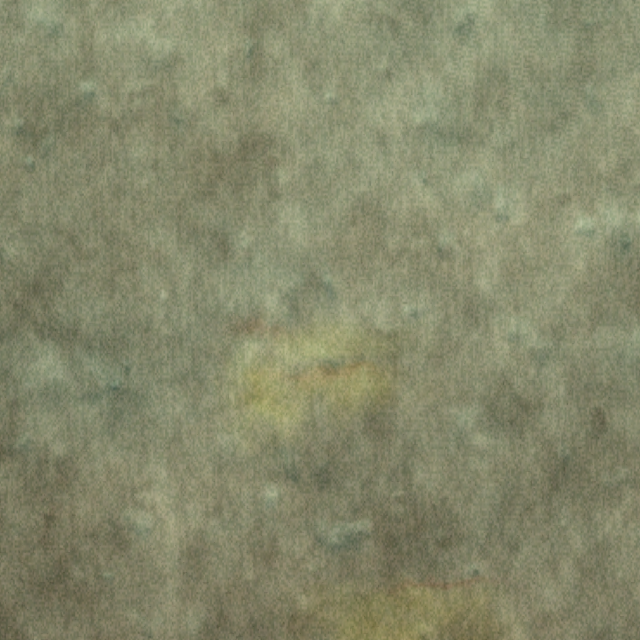
This texture is drawn by a Shadertoy shader. Its source:

```glsl
float hash(vec2 p) {
    return fract(sin(dot(p, vec2(127.1, 311.7))) * 43758.5453);
}

// Smooth value noise in -1..1
float noise(vec2 p) {
    vec2 i = floor(p);
    vec2 f = fract(p);
    f = f * f * (3.0 - 2.0 * f);
    float low = mix(hash(i), hash(i + vec2(1.0, 0.0)), f.x);
    float high = mix(hash(i + vec2(0.0, 1.0)), hash(i + vec2(1.0)), f.x);
    return 2.0 * mix(low, high, f.y) - 1.0;
}

float fbm(vec2 p) {
    float sum = 0.0;
    float amplitude = 0.5;
    for (int octave = 0; octave < 5; octave++) {
        sum += amplitude * noise(p);
        p = mat2(0.8, 0.6, -0.6, 0.8) * p * 2.03 + 17.3;
        amplitude *= 0.5;
    }
    return sum;
}

// Soft elliptical spot
float spot(vec2 p, vec2 center, vec2 radius) {
    vec2 d = (p - center) / radius;
    return exp(-dot(d, d));
}

// Patch that fades over a ragged rim
float patchMask(vec2 p, vec2 center, vec2 radius) {
    return 1.0 - smoothstep(0.25, 1.4, length((p - center) / radius));
}

// Scattered tufts: x = lit crown minus shaded foot, y = teal tint
vec2 tufts(vec2 p, float density, float seed) {
    vec2 cell = floor(p);
    vec2 result = vec2(0.0);
    for (int y = -1; y <= 1; y++) {
        for (int x = -1; x <= 1; x++) {
            vec2 id = cell + vec2(x, y);
            vec2 jitter = vec2(hash(id + seed), hash(id + seed + 5.7));
            vec2 center = id + 0.15 + 0.7 * jitter;
            float present = step(hash(id + seed + 11.3), density);
            float size = mix(0.16, 0.34, hash(id + seed + 23.9));
            vec2 radius = size * vec2(1.0, 0.85);
            float crown = spot(p, center, radius);
            float foot = spot(p, center - vec2(-0.3, 1.4) * size, radius);
            float strength = present * mix(0.4, 1.0, hash(id + seed + 31.1));
            float teal = step(0.5, hash(id + seed + 41.7));
            result += strength * vec2(crown - 0.9 * foot, teal * (0.6 * crown + foot));
        }
    }
    return result;
}

void mainImage(out vec4 fragColor, in vec2 fragCoord) {
    vec2 uv = fragCoord / iResolution.xy;
    const vec3 OLIVE = vec3(0.522, 0.528, 0.418);
    const vec3 TONE_RANGE = vec3(0.120, 0.128, 0.108);
    const vec3 MOSS_YELLOW = vec3(0.070, 0.055, -0.035);
    const vec3 TEAL_SHIFT = vec3(-0.045, 0.008, 0.022);
    const vec3 EARTH_SHIFT = vec3(0.035, -0.012, -0.012);

    // Ragged outlines: broad bends plus small tears
    vec2 bend = vec2(fbm(uv * 12.0), fbm(uv * 12.0 + 37.0));
    vec2 tear = vec2(fbm(uv * 42.0 + 7.0), fbm(uv * 42.0 + 91.0));
    vec2 warped = uv + 0.035 * bend + 0.013 * tear;

    // Soft ground, from broad clouds to short upright brush marks
    float tone = 0.62 * (uv.y - 0.47);
    tone += 0.80 * fbm(warped * 3.5 + 4.0);
    tone += 0.78 * fbm(warped * vec2(15.0, 11.0) + 9.0);
    tone += 0.42 * fbm(uv * vec2(52.0, 27.0) + 13.0);
    tone += 0.38 * fbm(uv * vec2(125.0, 50.0));

    // Tufts in two sizes
    vec2 large = tufts(warped * 8.0, 0.32, 3.0);
    vec2 small = tufts(warped * 19.0, 0.26, 71.0);
    tone += 0.50 * large.x + 0.62 * small.x;

    // Pale clearing and dark hollows
    tone += 0.65 * spot(warped, vec2(0.06, 0.91), vec2(0.13, 0.07));
    tone -= 0.75 * spot(warped, vec2(0.39, 0.76), vec2(0.035, 0.045));
    tone -= 0.45 * spot(warped, vec2(0.06, 0.49), vec2(0.09, 0.025));

    // Yellow moss with a reddish earth edge
    float moss = patchMask(warped, vec2(0.40, 0.38), vec2(0.07, 0.08));
    moss = max(moss, 0.6 * patchMask(warped, vec2(0.51, 0.455), vec2(0.15, 0.04)));
    moss = max(moss, 0.7 * patchMask(warped, vec2(0.53, 0.39), vec2(0.14, 0.035)));
    moss = max(moss, 0.8 * patchMask(warped, vec2(0.62, 0.03), vec2(0.17, 0.065)));
    moss *= clamp(0.85 + 0.9 * fbm(uv * 22.0 + 61.0), 0.3, 1.2);
    float earth = spot(warped, vec2(0.51, 0.405), vec2(0.08, 0.010));
    earth += spot(warped, vec2(0.40, 0.48), vec2(0.06, 0.012));
    earth += spot(warped, vec2(0.68, 0.09), vec2(0.08, 0.008));
    tone += 0.30 * moss - 0.38 * earth;

    // Fine grain with sparse dark specks
    float grain = noise(uv * vec2(370.0, 260.0));
    float speck = smoothstep(0.65, 0.95, noise(uv * vec2(230.0, 190.0) + 83.0));
    tone += 0.42 * grain - 0.38 * speck;

    // Gentle colour drift between cool green and warm brown
    float drift = fbm(uv * 5.0 + 29.0) + 0.8 * fbm(uv * 40.0 + 53.0);
    float teal = 0.40 * large.y + 0.75 * small.y + 0.35 * drift;
    teal += 0.20 * spot(uv, vec2(0.2, 0.45), vec2(0.35, 0.2));
    float warmth = earth + 0.45 * (0.5 - uv.y);

    vec3 color = OLIVE + TONE_RANGE * clamp(tone, -1.9, 1.9);
    color += MOSS_YELLOW * moss + TEAL_SHIFT * teal + EARTH_SHIFT * warmth;
    color += 0.012 * vec3(grain, -grain, noise(uv * 240.0 + 19.0));
    fragColor = vec4(clamp(color, 0.0, 1.0), 1.0);
}
```
